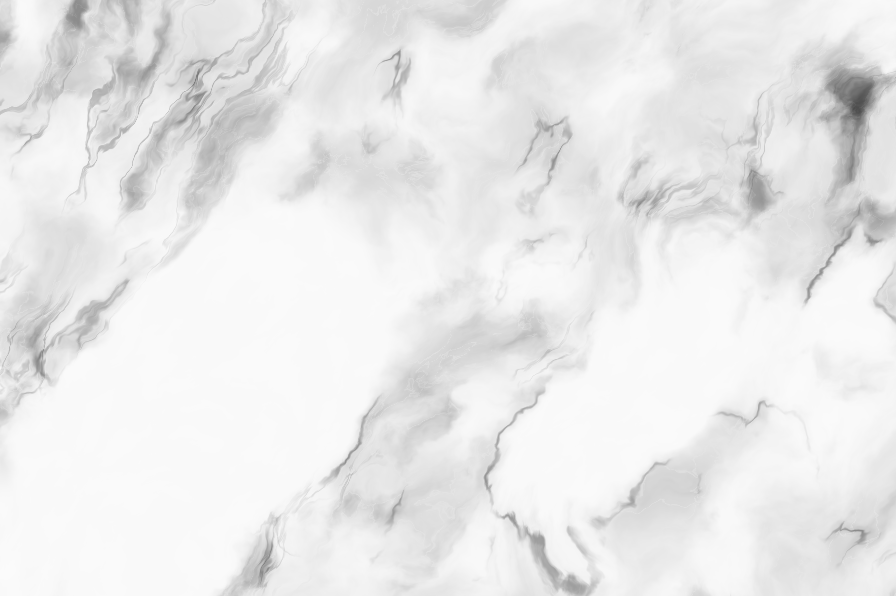
A WebGL 1 fragment shader for this texture:

```glsl
precision highp float;
// White marble: calm pale slabs set in cloudy grey stone, with slanted dark
// streaks on the left, a mottled diagonal seam and thin broken veins.
// Everything is domain-warped gradient noise shaped by a few soft masks.
uniform vec2 u_resolution;

vec2 hash2(vec2 p) {
  vec3 h = fract(p.xyx * vec3(0.1031, 0.1030, 0.0973));
  h += dot(h, h.yzx + 33.33);
  return fract((h.xx + h.yz) * h.zy) * 2.0 - 1.0;
}

float gradientNoise(vec2 p) {
  vec2 i = floor(p), f = fract(p);
  vec2 u = f * f * f * (f * (f * 6.0 - 15.0) + 10.0);
  float a = dot(hash2(i), f);
  float b = dot(hash2(i + vec2(1.0, 0.0)), f - vec2(1.0, 0.0));
  float c = dot(hash2(i + vec2(0.0, 1.0)), f - vec2(0.0, 1.0));
  float d = dot(hash2(i + 1.0), f - 1.0);
  return mix(mix(a, b, u.x), mix(c, d, u.x), u.y);
}

float fbm(vec2 p) {
  float sum = 0.0, amplitude = 1.0;
  p += 40.0;
  for (int i = 0; i < 6; i++) {
    sum += amplitude * gradientNoise(p);
    p = mat2(1.6, 1.2, -1.2, 1.6) * p + 7.3;
    amplitude *= 0.5;
  }
  return sum;
}

// x runs across the given direction, y along it
vec2 alongAxis(vec2 p, float angle) {
  float c = cos(angle), s = sin(angle);
  return vec2(s * p.x - c * p.y, c * p.x + s * p.y);
}

// Approximate signed distance to a tilted, slightly squared oval
float slab(vec2 p, vec2 centre, vec2 radii, float angle) {
  vec2 r = abs(alongAxis(p - centre, angle)) / radii;
  return (pow(dot(r * r * r, vec2(1.0)), 1.0 / 3.0) - 1.0) * min(radii.x, radii.y);
}

float line(float value, float width) {
  return 1.0 - smoothstep(0.0, width, abs(value));
}

void main() {
  vec2 p = gl_FragCoord.xy / u_resolution.y;
  vec2 q = p + 0.11 * vec2(fbm(p * 3.0), fbm(p * 3.0 + 19.0));
  vec2 grain = alongAxis(q, 0.85);
  vec2 steepGrain = alongAxis(q, 1.05);

  // Noise layers
  float clouds = fbm(grain * vec2(5.5, 3.8) + 3.0);
  float streaks = fbm(steepGrain * vec2(11.0, 2.6) + 11.0);
  float mottle = fbm(grain * vec2(9.0, 6.0) + 27.0);
  float fine = fbm(grain * vec2(20.0, 13.0) + 51.0);
  float breaks = fbm(grain * 4.0 + 71.0);

  // Pale slabs with ragged edges
  float edge = slab(q, vec2(0.34, 0.31), vec2(0.23, 0.35), 0.82);
  edge = min(edge, slab(q, vec2(1.04, 0.31), vec2(0.15, 0.27), 0.95));
  edge = min(edge, slab(q, vec2(1.45, 0.50), vec2(0.06, 0.14), 1.35));
  edge += 0.035 * mottle;
  float stone = smoothstep(-0.025, 0.03, edge);

  // Regions of darker stone
  float left = 1.0 - smoothstep(0.04, 0.32, q.x - 0.46 * (q.y - 0.31));
  left *= smoothstep(0.15, 0.4, p.y);
  float seamOffset = alongAxis(q - vec2(0.37, 0.03), 0.62).x;
  float seam = exp(-pow(seamOffset / 0.085, 2.0));
  float corner = exp(-pow(length((q - vec2(1.46, 0.75)) * vec2(1.3, 1.0)) / 0.13, 2.0));
  float quiet = smoothstep(0.1, 0.5, length(p * vec2(0.8, 1.0)));

  // Grey tone of the stone body
  float shade = 0.135 * smoothstep(-0.5, 0.7, clouds + 0.25 * fine) * quiet;
  shade += 0.36 * left * smoothstep(-0.02, 0.5, streaks + 0.2 * fine);
  shade += 0.20 * seam * smoothstep(-0.15, 0.6, mottle + 0.3 * fine);
  shade += 0.38 * corner * smoothstep(-0.3, 0.5, mottle + 0.4 * fine);
  shade += 0.10 * smoothstep(0.2, 0.6, mottle) * quiet;

  // Broken veins: through the stone, along the seam and round the slabs
  float broken = smoothstep(0.0, 0.4, breaks);
  float wander = fbm(grain * vec2(4.5, 2.0) + 83.0);
  float veins = 0.24 * line(wander, 0.035) * broken;
  veins += 0.09 * line(wander, 0.14) * broken;
  veins += 0.20 * line(streaks, 0.05) * max(left, seam) * smoothstep(-0.2, 0.3, breaks);
  veins += 0.22 * line(seamOffset + 0.09 * mottle, 0.006) * smoothstep(-0.1, 0.3, breaks);
  shade += veins * quiet;
  shade *= stone;
  float rim = smoothstep(-0.05, 0.35, fbm(q * 4.0 + 95.0));
  shade += (0.30 * line(edge - 0.006, 0.006) + 0.07 * line(edge - 0.015, 0.03)) * rim * quiet;

  // Pale crackle in the grey and a faint unevenness in the white
  shade -= 0.035 * line(fine, 0.05) * stone * smoothstep(0.06, 0.15, shade);
  float tone = 0.978 - shade + 0.010 * fine * (0.4 + stone);
  gl_FragColor = vec4(vec3(clamp(tone, 0.22, 0.99)), 1.0);
}
```
